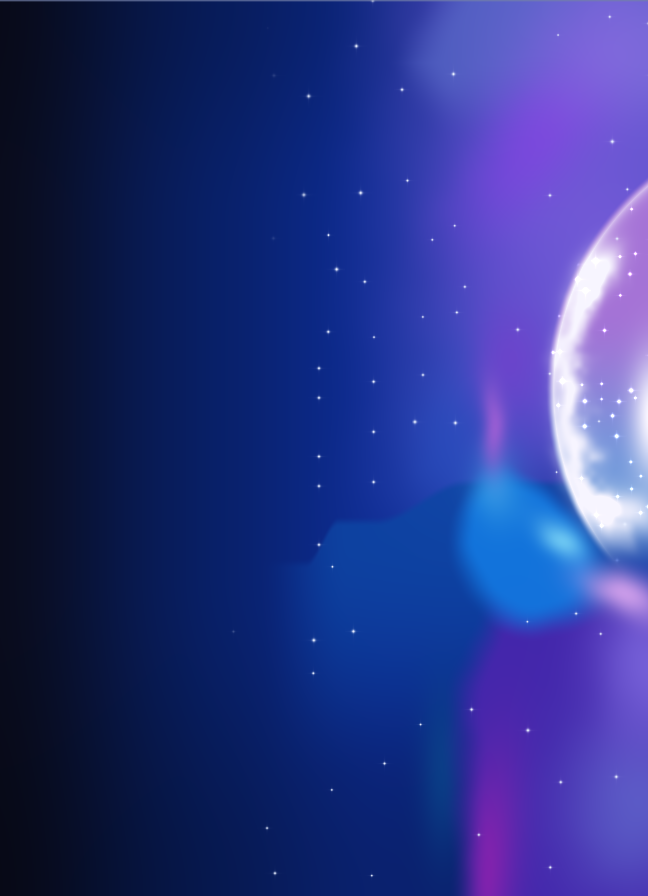
Give the GLSL for this background, as a WebGL 2 fragment shader.

```glsl
#version 300 es
precision highp float;
// Deep blue space with a violet nebula, a cyan cloud and a bright planet rim at the right.
#define PLANET_CENTRE vec2(0.918, 0.564)
#define PLANET_RADIUS 0.306
#define WARP 0.030
#define STAR_CELL 0.055
#define STAR_CHANCE 0.46
#define DUST_CELL 0.020
#define STAR_SIZE 0.0016

uniform vec2 u_resolution;
out vec4 fragColor;

float hash(vec2 p) {
    vec3 q = fract(vec3(p.xyx) * 0.1031);
    q += dot(q, q.yzx + 33.33);
    return fract((q.x + q.y) * q.z);
}

float noise(vec2 p) {
    vec2 i = floor(p), f = fract(p);
    f = f * f * (3.0 - 2.0 * f);
    return mix(mix(hash(i), hash(i + vec2(1, 0)), f.x),
               mix(hash(i + vec2(0, 1)), hash(i + vec2(1, 1)), f.x), f.y);
}

float fbm(vec2 p) {
    float sum = 0.0, amp = 0.55;
    for (int i = 0; i < 3; i++) {
        sum += amp * noise(p);
        p = p * 2.03 + 7.1;
        amp *= 0.45;
    }
    return sum;
}

// Soft elliptical spot; its first axis points along the angle.
float glow(vec2 p, vec2 centre, vec2 radius, float angle) {
    float c = cos(angle), s = sin(angle);
    p -= centre;
    p = vec2(c * p.x + s * p.y, c * p.y - s * p.x) / radius;
    return exp(-dot(p, p));
}

// Round core with faint crossing rays.
float star(vec2 d, float size) {
    float core = exp(-dot(d, d) / (size * size));
    vec2 a = abs(d) / size;
    return core + 0.3 * exp(-min(a.x, a.y) * 2.5 - max(a.x, a.y) * 0.6);
}

float starField(vec2 p, float cell, float chance, float size) {
    vec2 id = floor(p / cell);
    vec2 spot = 0.15 + 0.7 * vec2(hash(id + 11.3), hash(id + 47.9));
    float scale = mix(0.65, 1.25, hash(id + 83.1));
    return step(hash(id), chance) * star(p - (id + spot) * cell, size * scale);
}

// Evenly spaced stars going down from a starting point.
float starColumn(vec2 p, vec2 top, float gap, float count) {
    float k = clamp(round((top.y - p.y) / gap), 0.0, count - 1.0);
    return star(p - top + vec2(0.0, k * gap), STAR_SIZE);
}

vec3 background(vec2 p) {
    vec3 col = mix(vec3(0.035, 0.045, 0.11), vec3(0.03, 0.12, 0.39), smoothstep(-0.02, 0.25, p.x));
    col = mix(col, vec3(0.05, 0.17, 0.57), smoothstep(0.19, 0.44, p.x));
    col *= mix(0.76, 1.0, smoothstep(0.0, 0.36, p.y));
    return col * mix(1.0, 0.86, smoothstep(0.75, 1.0, p.y));
}

vec3 nebula(vec3 col, vec2 p, vec2 w) {
    // Upper violet haze
    float upper = smoothstep(0.35, 0.61, w.x) * smoothstep(0.34, 0.58, w.y);
    col = mix(col, vec3(0.36, 0.32, 0.80), upper);
    col = mix(col, vec3(0.15, 0.31, 0.75), 0.7 * glow(w, vec2(0.51, 0.50), vec2(0.07, 0.11), 0.0));
    float veilEdge = 0.445 + 0.5 * abs(p.y - 0.93) * step(p.y, 0.93) + 0.5 * max(p.y - 0.93, 0.0);
    float veil = smoothstep(veilEdge - 0.012, veilEdge + 0.05, w.x) * smoothstep(0.84, 0.94, w.y);
    col = mix(col, vec3(0.33, 0.40, 0.77), 0.75 * veil);
    col = mix(col, vec3(0.50, 0.23, 0.88), 0.85 * glow(w, vec2(0.612, 0.855), vec2(0.13, 0.055), 1.0));
    col = mix(col, vec3(0.52, 0.43, 0.87), 0.8 * glow(w, vec2(0.69, 0.94), vec2(0.11, 0.09), 0.0));
    col = mix(col, vec3(0.47, 0.36, 0.85), 0.7 * glow(w, vec2(0.66, 0.74), vec2(0.10, 0.12), 0.0));
    col = mix(col, vec3(0.45, 0.25, 0.80), 0.7 * glow(w, vec2(0.575, 0.59), vec2(0.04, 0.07), 0.0));
    // Blue bank with a crisp upper edge
    float bank = mix(0.372, 0.419, smoothstep(0.342, 0.378, p.x)) + 0.043 * smoothstep(0.42, 0.52, p.x);
    float bankMask = (1.0 - smoothstep(bank - 0.007, bank + 0.005, p.y)) * smoothstep(0.29, 0.39, p.x);
    col = mix(col, vec3(0.05, 0.27, 0.64), 0.85 * bankMask * smoothstep(0.12, 0.40, p.y));
    // Lower violet plume
    float plumeEdge = 0.508 + 0.035 * smoothstep(0.22, 0.33, p.y);
    float plume = smoothstep(plumeEdge - 0.012, plumeEdge + 0.035, w.x) * (1.0 - smoothstep(0.29, 0.38, p.y));
    col = mix(col, vec3(0.04, 0.30, 0.56), 0.6 * glow(p, vec2(0.494, 0.14), vec2(0.024, 0.09), 0.0));
    col = mix(col, vec3(0.26, 0.15, 0.67), plume);
    col = mix(col, vec3(0.54, 0.13, 0.68), 0.9 * plume * glow(p, vec2(0.54, 0.02), vec2(0.034, 0.13), -0.12));
    col = mix(col, vec3(0.36, 0.37, 0.78), 0.9 * glow(w, vec2(0.715, 0.10), vec2(0.085, 0.09), 0.0));
    col = mix(col, vec3(0.50, 0.42, 0.88), 0.8 * glow(w, vec2(0.72, 0.25), vec2(0.055, 0.09), 0.0));
    // Cyan cloud with a pink tip
    vec2 q = (w - vec2(0.588, 0.388)) / vec2(0.072, 0.088);
    q.x = (q.x + 0.3 * q.y) / (1.0 - 0.35 * clamp(q.y, -1.0, 1.3));
    float cloud = 1.0 - smoothstep(0.72, 1.2, length(q));
    col = mix(col, vec3(0.07, 0.46, 0.87), 0.95 * cloud);
    col = mix(col, vec3(0.22, 0.63, 0.90), 0.7 * glow(w, vec2(0.56, 0.455), vec2(0.025, 0.04), 0.0));
    col = mix(col, vec3(0.66, 0.38, 0.84), 0.8 * glow(w, vec2(0.556, 0.522), vec2(0.013, 0.045), 0.08));
    col = mix(col, vec3(0.50, 0.85, 0.97), 0.8 * glow(w, vec2(0.628, 0.394), vec2(0.032, 0.016), -0.8));
    return mix(col, vec3(0.84, 0.64, 0.93), 0.9 * glow(w, vec2(0.695, 0.328), vec2(0.045, 0.022), -0.4));
}

vec3 planet(vec3 col, vec2 p, vec2 w) {
    float d = length(p - PLANET_CENTRE);
    float disc = 1.0 - smoothstep(PLANET_RADIUS - 0.006, PLANET_RADIUS + 0.003, d);
    disc *= smoothstep(0.36, 0.43, p.y);
    vec3 body = mix(vec3(0.46, 0.63, 0.87), vec3(0.67, 0.46, 0.84), smoothstep(0.46, 0.66, p.y));
    col = mix(col, body, 0.9 * disc);
    // Ragged white band inside the rim
    float rough = fbm(p * 28.0);
    float offset = (d - 0.284 + 0.03 * (rough - 0.5)) / mix(0.012, 0.021, rough);
    float span = smoothstep(0.37, 0.43, p.y) * (1.0 - smoothstep(0.66, 0.74, p.y));
    float band = exp(-offset * offset) * span * mix(0.65, 1.25, rough);
    float rim = exp(-abs(d - PLANET_RADIUS + 0.006) / 0.006) * disc;
    float light = band + 0.55 * rim + 0.8 * glow(w, vec2(0.662, 0.69), vec2(0.032, 0.018), 0.9);
    light += 0.8 * glow(w, vec2(0.70, 0.425), vec2(0.04, 0.022), -0.5);
    light += 1.1 * glow(p, vec2(0.73, 0.535), vec2(0.024, 0.065), 0.0);
    col = mix(col, vec3(0.97, 0.96, 1.0), clamp(light, 0.0, 1.0));
    return col + 0.8 * disc * starField(p, DUST_CELL, 0.45, STAR_SIZE);
}

void main() {
    vec2 p = gl_FragCoord.xy / u_resolution.y;
    vec2 w = p + WARP * (vec2(fbm(p * 9.0), fbm(p * 9.0 + 31.7)) - 0.48);
    vec3 col = planet(nebula(background(p), p, w), p, w);
    // Scattered stars, then the two regular columns
    float stars = starField(p, STAR_CELL, STAR_CHANCE, STAR_SIZE) * smoothstep(0.29, 0.36, p.x + 0.05 * step(p.y, 0.32));
    stars *= 1.0 - step(0.40, p.y) * step(p.y, 0.62) * step(p.x, 0.46);
    stars += starColumn(p, vec2(0.356, 0.589), 0.0985, 3.0) + starColumn(p, vec2(0.356, 0.556), 0.0985, 2.0);
    stars += starColumn(p, vec2(0.417, 0.574), 0.056, 3.0);
    col = mix(col, vec3(0.90, 0.93, 1.0), clamp(0.85 * stars, 0.0, 1.0));
    // Pale hairline along the top
    col = mix(col, vec3(0.45, 0.50, 0.66), 0.7 * smoothstep(0.9975, 0.9995, p.y));
    fragColor = vec4(clamp(col, 0.0, 1.0), 1.0);
}
```
